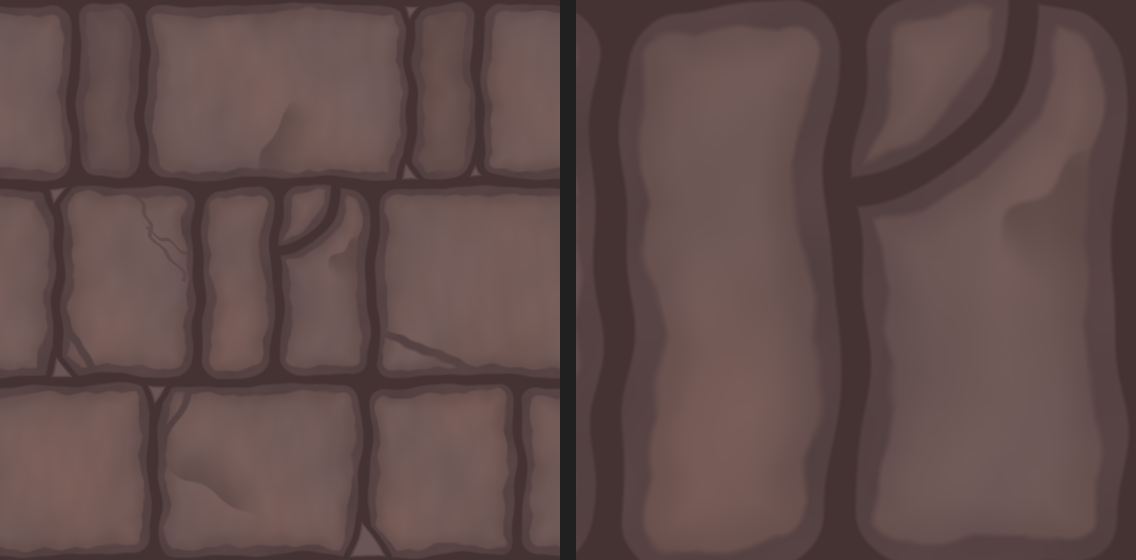
Left, the full canvas; right, a detail of the centre.
Give the GLSL for this texture, as a Shadertoy shader.

```glsl
// Seamless wall of worn, hand-painted brown stones: three courses, dark mortar, pebbles, chips and cracks.

// Vertical joints of each course, bottom to top (a doubled entry means no extra joint)
const vec4 JOINTS[3] = vec4[3](vec4(.275, .652, .927, .927), vec4(.104, .354, .495, .665), vec4(.132, .255, .733, .854));
// Pebble sizes at the lower and upper end of each joint
const vec4 PEBBLES_LOW[3] = vec4[3](vec4(0, .039, 0, 0), vec4(.024, 0, 0, 0), vec4(0, 0, .019, .013));
const vec4 PEBBLES_TOP[3] = vec4[3](vec4(.021, 0, 0, 0), vec4(.018, 0, 0, 0), vec4(0, 0, .015, 0));

vec2 hash2(vec2 p) {
    return fract(sin(vec2(dot(p, vec2(127.1, 311.7)), dot(p, vec2(269.5, 183.3)))) * 4375.85);
}

// Cellular noise: distance to the nearest scattered point
float cells(vec2 p) {
    float nearest = 2.;
    for (int k = 0; k < 9; k++) {
        vec2 cell = floor(p) + vec2(k % 3 - 1, k / 3 - 1);
        nearest = min(nearest, length(cell + hash2(cell) - p));
    }
    return nearest;
}

// Layered sines, roughly -1 to 1
float waves(vec2 p) {
    return .5 * sin(p.x + 1.7 * sin(p.y * .8)) + .3 * sin(p.y * 1.9 + p.x * .7) + .2 * sin(p.x * 3.1 - p.y * 2.3);
}

float roundBox(vec2 p, vec2 halfSize, float radius) {
    vec2 e = abs(p) - halfSize + radius;
    return length(max(e, 0.)) + min(max(e.x, e.y), 0.) - radius;
}

float pebble(vec2 p, float size) {
    if (size == 0.) return 1.;
    p.y -= .007 + .5 * size;
    p.x += .15 * p.y;
    return max(.87 * abs(p.x) + .45 * p.y, -p.y) - .5 * size;
}

// Shade on the left side of the edge from a to b, fading away from it
float dent(vec2 p, vec2 a, vec2 b) {
    vec2 e = b - a, v = p - a;
    float along = dot(v, e) / dot(e, e);
    float side = (e.x * v.y - e.y * v.x) / length(e) + .005 * sin(along * 9.);
    return smoothstep(0., .006, side) * smoothstep(.09, 0., side)
         * smoothstep(-.1, .3, along) * smoothstep(1.3, .8, along);
}

void mainImage(out vec4 fragColor, in vec2 fragCoord) {
    vec2 uv = fragCoord / iResolution.xy;
    float px = 1. / iResolution.y;

    // Bend the joints with sines that wrap around the canvas
    vec2 a = 6.28318 * uv;
    vec2 p = fract(uv + .0035 * vec2(sin(a.y * 5. + a.x) + .5 * sin(a.y * 11. + 2. * a.x),
                                     sin(a.x * 3. + 1.) + .6 * sin(a.x * 7. + a.y)));

    // Course, then the joints to either side and their pebbles
    int row = p.y < .32 ? 0 : p.y < .673 ? 1 : 2;
    float low = row == 0 ? 0. : row == 1 ? .32 : .673;
    float top = row == 0 ? .32 : row == 1 ? .673 : 1.;
    float left = 2., right = 2., pebbles = 1.;
    int column = 0;
    for (int i = 0; i < 4; i++) {
        float offset = fract(p.x - JOINTS[row][i]);
        if (offset < left) { left = offset; column = i; }
        right = min(right, 1. - offset);
        float x = fract(offset + .5) - .5;
        pebbles = min(pebbles, pebble(vec2(x, p.y - low), PEBBLES_LOW[row][i]));
        pebbles = min(pebbles, pebble(vec2(x, top - p.y), PEBBLES_TOP[row][i]));
    }
    vec2 halfSize = .5 * vec2(left + right, top - low);
    vec2 q = vec2(.5 * (left - right), p.y - .5 * (low + top));
    float id = float(row * 4 + column);
    vec2 rnd = hash2(vec2(id + 1., 3.7));
    vec2 seed = rnd * 40.;

    // Stone outline, cut back around pebbles and along one curved split
    float stone = roundBox(q, halfSize - .008, .03) + .0028 * waves(q * 38. + seed);
    stone = max(stone, .009 - pebbles);
    if (row == 1 && column == 2)
        stone = max(stone, .008 - abs(length(p - vec2(.488, .659)) - .11));

    // Raised face with a ragged, partly soft border
    float ragged = cells(q * 26. + seed);
    float inset = -stone - .009 - .009 * ragged - .005 * waves(q * 22. + seed.yx);
    float face = .65 * smoothstep(-.001, .005, inset) + .35 * smoothstep(0., .03, inset);

    // Corner chips: a groove that leaves a pale sliver outside it
    bool chipped = id == 0. || (row == 1 && halfSize.x > .11);
    if (chipped) {
        vec2 corner = vec2(left, row == 0 ? top - p.y : p.y - low);
        vec2 slope = column == 3 ? vec2(.42, .91) : vec2(.91, .42);
        float cut = dot(corner, slope) - (column == 3 ? .088 : .06) + .004 * waves(q * 45.);
        face *= smoothstep(.004, .010, abs(cut));
    }

    // Forked crack in the wide stone of the middle course
    if (row == 1 && column == 0) {
        float t = (.648 - p.y) / .15;
        float jag = .008 * sin(t * 9.) + .004 * sin(t * 23.);
        float crack = abs(p.x - .241 - .085 * t - jag) + step(1., t);
        float fork = abs(p.y - .59 + .6 * (p.x - .265) - .004 * sin(p.x * 170.)) + step(p.x, .265);
        face *= 1. - .6 * smoothstep(.0045, .0015, min(crack * .8, fork));
    }

    // Paint: warm or grey tint, brushed blotches, dark edges and dents
    float blotch = waves(q * vec2(17., 11.) + seed);
    vec3 paint = mix(vec3(.425, .35, .345), vec3(.465, .355, .335), clamp(.3 + .4 * rnd.x + .4 * blotch, 0., 1.));
    paint *= .97 + .05 * smoothstep(0., .08, inset) + .025 * waves(q.yx * 21. + seed);
    paint *= 1.02 - .04 * cells(q * vec2(30., 11.) + seed);
    if (row == 2 && halfSize.x < .07) paint *= .9;
    float dents = dent(p, vec2(.52, .82), vec2(.46, .71)) + dent(p, vec2(.30, .167), vec2(.425, .09))
                + dent(p, vec2(.638, .583), vec2(.59, .53));
    paint *= 1. - .16 * dents;

    // Layers: mortar, stone rim, face, pebbles
    vec3 rim = vec3(.335, .258, .258) * (1. + .05 * waves(q * 30. + seed));
    vec3 color = mix(vec3(.27, .20, .20), rim, smoothstep(px, -px - .002, stone));
    color = mix(color, paint, face);
    vec3 pebbleColor = mix(rim, vec3(.41, .335, .33), smoothstep(0., .006, -pebbles));
    color = mix(color, pebbleColor, smoothstep(px, -px - .001, pebbles));
    fragColor = vec4(color, 1.);
}
```
